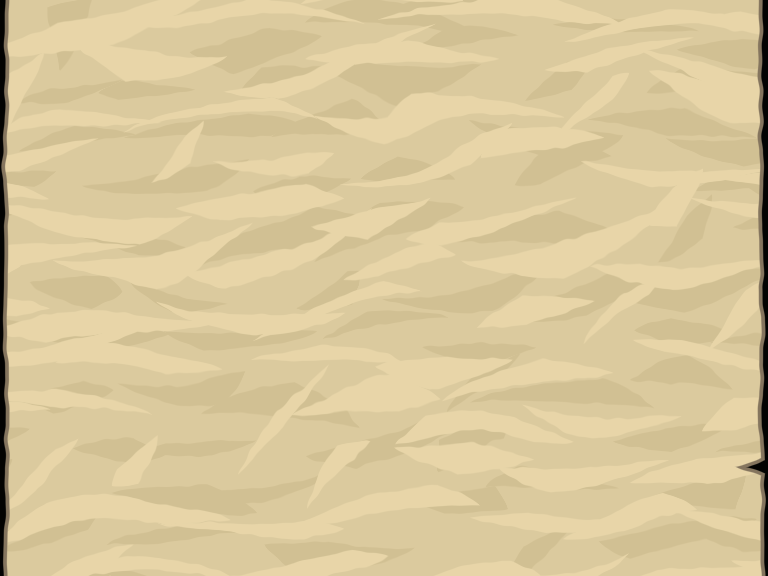
Give the GLSL for this texture, as a WebGL 2 fragment shader.

```glsl
#version 300 es
precision highp float;
// Crumpled parchment in three flat tones with dark, ragged side edges.
// Staggered cells scatter tapered folds: shaded ones first, lit ones between
// them on top. Noise bends the folds; a wedge cuts a tear in the right edge.

uniform vec2 u_resolution;
out vec4 fragColor;

const vec3 PAPER = vec3(0.860, 0.792, 0.620);
const vec3 SHADE = vec3(0.820, 0.753, 0.576);
const vec3 LIGHT = vec3(0.908, 0.836, 0.660);
const vec3 RIM   = vec3(0.520, 0.460, 0.370);
const vec3 VOID  = vec3(0.010, 0.010, 0.006);

const vec2  CELL        = vec2(0.235, 0.088);  // spacing of folds
const vec2  SHADE_SIZE  = vec2(0.118, 0.024);  // mean half length, half thickness
const vec2  LIGHT_SIZE  = vec2(0.158, 0.021);
const float TILT        = 0.09;                // mean slope, rising rightward
const float TILT_SPREAD = 0.42;
const float STEEP_SHARE = 0.14;                // share of short, steep folds
const float BEND        = 0.035;
const float RAGGED      = 0.0045;
const float RIM_WIDTH   = 0.0065;
const float TEAR_HEIGHT = 0.19;
const vec2  TEAR_SIZE   = vec2(0.046, 0.016);  // depth, half height at the edge

float hash(vec2 p) {
    vec3 q = fract(p.xyx * vec3(0.1031, 0.1030, 0.0973));
    q += dot(q, q.yzx + 33.33);
    return fract((q.x + q.y) * q.z);
}

vec2 hash2(vec2 p) {
    return vec2(hash(p + 17.3), hash(p + 61.7));
}

float noise(vec2 p) {
    vec2 i = floor(p), f = fract(p);
    f = f * f * (3.0 - 2.0 * f);
    return mix(mix(hash(i), hash(i + vec2(1, 0)), f.x),
               mix(hash(i + vec2(0, 1)), hash(i + vec2(1, 1)), f.x), f.y);
}

// Rises from 0 at both ends (-1 and 1) to 1 at the peak
float ramp(float t, float peak) {
    float s = t < peak ? (t + 1.0) / (1.0 + peak) : (1.0 - t) / (1.0 - peak);
    return pow(max(s, 0.0), 0.75);
}

// Signed distance to a pointed patch whose two sides peak at different places
float fold(vec2 q, vec2 size, vec2 peaks, float balance) {
    float t = q.x / size.x;
    float top = 2.0 * size.y * balance * ramp(t, peaks.x);
    float bottom = 2.0 * size.y * (1.0 - balance) * ramp(t, peaks.y);
    return max(max(q.y - top, -q.y - bottom), abs(q.x) - size.x);
}

// Nearest fold of one scattered layer
float foldLayer(vec2 p, vec2 meanSize, float seed) {
    vec2 home = floor(p / CELL);
    float d = 1.0;
    for (int j = -2; j <= 2; j++)
    for (int i = -2; i <= 2; i++) {
        vec2 id = home + vec2(i, j);
        vec2 key = id + seed;
        vec2 a = hash2(key), b = hash2(key + 103.0), c = hash2(key + 211.0);
        float stagger = 0.5 * mod(id.y, 2.0);
        vec2 center = (id + 0.5 + vec2(stagger, 0.0) + (a - 0.5) * vec2(0.7, 0.6)) * CELL;
        vec2 size = meanSize * mix(vec2(0.65, 0.6), vec2(1.35, 1.4), b);
        float angle = TILT + (c.x - 0.5) * TILT_SPREAD;
        if (hash(key + 307.0) < STEEP_SHARE) {
            angle = mix(0.5, 1.1, c.x);
            size *= vec2(0.6, 0.95);
        }
        float co = cos(angle), si = sin(angle);
        vec2 q = mat2(co, -si, si, co) * (p - center);
        q.y += (c.y - 0.5) * 2.2 * q.x * q.x;
        vec2 peaks = (hash2(key + 401.0) - 0.5) * 1.4;
        d = min(d, fold(q, size, peaks, mix(0.15, 0.85, c.y)));
    }
    return d;
}

// Inset of a ragged side edge at a given height
float edgeInset(float y, float seed) {
    return 0.001 + 0.008 * noise(vec2(y * 7.0, seed))
                 + 0.005 * noise(vec2(y * 38.0, seed + 9.0));
}

void main() {
    vec2 p = gl_FragCoord.xy / u_resolution.y;
    float width = u_resolution.x / u_resolution.y;
    float aa = 0.8 / u_resolution.y;

    // Bent and slightly frayed coordinates for the folds
    vec2 bent = p + BEND * (vec2(noise(p * vec2(5.0, 9.0)),
                                 noise(p * vec2(6.0, 8.0) + 40.0)) - 0.5);
    bent += RAGGED * (vec2(noise(p * 55.0), noise(p * 55.0 + 80.0)) - 0.5);

    // Lit folds sit half a row away from the shaded ones
    float shade = foldLayer(bent + 5.0, SHADE_SIZE, 13.0);
    float light = foldLayer(bent + 5.0 + 0.5 * CELL, LIGHT_SIZE, 557.0);
    vec3 color = mix(PAPER, SHADE, 1.0 - smoothstep(-aa, aa, shade));
    color = mix(color, LIGHT, 1.0 - smoothstep(-aa, aa, light));

    // Side edges and tear: distance inside the sheet
    float fromRight = width - p.x;
    float inside = min(p.x - edgeInset(p.y, 3.0), fromRight - edgeInset(p.y, 24.0));
    float rise = p.y - TEAR_HEIGHT + 0.004 * (noise(p * 45.0) - 0.5);
    float slope = TEAR_SIZE.y / TEAR_SIZE.x;
    float tear = (abs(rise) - slope * (TEAR_SIZE.x - fromRight)) / sqrt(1.0 + slope * slope);
    inside = min(inside, tear + 0.5 * RIM_WIDTH);
    color = mix(RIM, color, smoothstep(-aa, aa, inside - RIM_WIDTH));
    color = mix(VOID, color, smoothstep(-aa, aa, inside));

    fragColor = vec4(color, 1.0);
}
```
